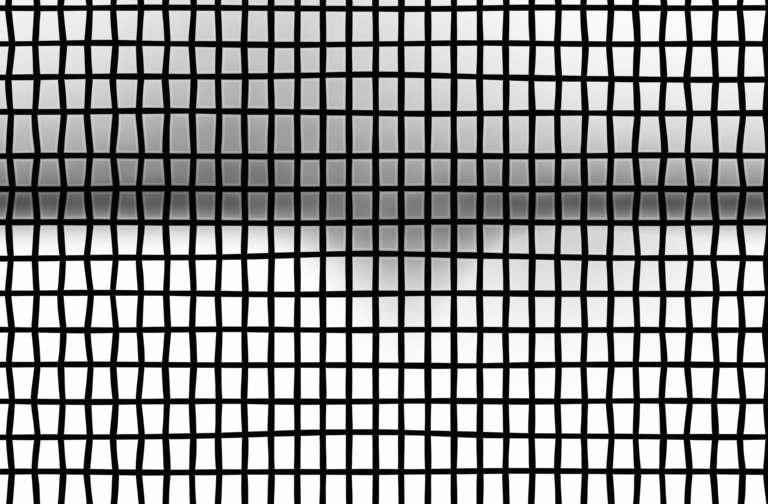
A WebGL 2 fragment shader for this texture:

```glsl
#version 300 es
precision highp float;
// Hand-bent black wire grid over a white ground crossed by a soft grey band.

uniform vec2 u_resolution;
out vec4 outColor;

// Lengths are in canvas heights.
const float ASPECT = 1.5238;
const vec2 PITCH = vec2(0.0518, 0.0707);      // column and row spacing
const vec2 FIRST = vec2(0.0198, 0.0632);      // first column and row
const vec2 HALF_WIDTH = vec2(0.0064, 0.0057); // half line widths
const float EDGE_SOFTNESS = 0.0018;
const float ZIGZAG = 0.0030;
const float WOBBLE = 0.0040;
const float ROW_JITTER = 0.0030;
const float BOW = 0.0095;
const float WIDE_GAP = 9.5;                   // row index of the widest gap
const float BAND_HEIGHT = 0.60;
const float RIM_LIGHT = 0.09;
const vec3 INK = vec3(0.015);
const vec3 GROUND = vec3(0.995);

float hash(vec2 p) {
    vec3 q = fract(vec3(p.xyx) * 0.1031);
    q += dot(q, q.yzx + 33.33);
    return fract((q.x + q.y) * q.z);
}

vec2 gradient(vec2 cell) {
    float angle = 6.2832 * hash(cell);
    return vec2(cos(angle), sin(angle));
}

float gradientNoise(vec2 p) {
    vec2 i = floor(p), f = fract(p);
    vec2 w = f * f * f * (f * (f * 6.0 - 15.0) + 10.0);
    vec2 e = vec2(1.0, 0.0);
    float low = mix(dot(gradient(i), f), dot(gradient(i + e), f - e), w.x);
    float high = mix(dot(gradient(i + e.yx), f - e.yx),
                     dot(gradient(i + e.xx), f - e.xx), w.x);
    return mix(low, high, w.y);
}

float bell(float x) { return exp(-x * x); }

// Height of one row line: jitter, a wide gap, and a bow on every fifth row.
float rowHeight(float k, float u) {
    float fromGap = k - WIDE_GAP;
    float y = FIRST.y + PITCH.y * k + 0.02 * fromGap * bell(fromGap);
    y += ROW_JITTER * (hash(vec2(k, 3.0)) - 0.5);
    y += 0.004 * gradientNoise(vec2(u * 4.0, k * 7.3 + 0.4));
    y += BOW * step(abs(mod(k, 5.0) - 1.0), 0.5) * bell((u - 0.5) / 0.17);
    return y - 0.009 * bell((k - 10.5) / 0.6) * (smoothstep(0.2, 0.65, u) - 0.5);
}

// Position of one column line: it kinks at the rows, more so near the sides.
float columnPlace(float i, float y, float u) {
    float row = (y - FIRST.y) / PITCH.y;
    float kink = 4.0 * abs(fract(row * 0.5) - 0.5) - 1.0;
    float side = mix(0.12, 1.0, smoothstep(0.05, 0.45, abs(u - 0.5)));
    float flip = 1.0 - 2.0 * mod(i, 2.0);
    float bend = ZIGZAG * kink * flip + WOBBLE * gradientNoise(vec2(i * 5.7 + 0.3, row * 0.7));
    return FIRST.x + PITCH.x * i + side * bend + 0.0016 * (hash(vec2(i, 9.0)) - 0.5);
}

// Signed distance to the nearest wire, negative inside it.
float wireDistance(vec2 p, float u) {
    vec2 nearest = floor((p - FIRST) / PITCH + 0.5);
    float d = 1.0;
    for (float n = -1.0; n <= 1.0; n++) {
        float i = nearest.x + n, k = nearest.y + n;
        float swellX = 1.0 + 0.22 * gradientNoise(vec2(i * 3.1, p.y * 16.0));
        float swellY = 1.0 + 0.22 * gradientNoise(vec2(p.x * 9.0, k * 4.7));
        d = min(d, abs(p.x - columnPlace(i, p.y, u)) - HALF_WIDTH.x * swellX);
        d = min(d, abs(p.y - rowHeight(k, u)) - HALF_WIDTH.y * swellY);
    }
    return d;
}

// Darkness of the band: long fade above, short fade below, a bulge at centre.
float bandShade(float u, float y) {
    float dy = y - BAND_HEIGHT;
    float strength = 0.64 - 0.14 * bell((u - 0.5) / 0.15);
    float fadeUp = mix(0.14, 0.09, u) + 0.18 * bell((u - 0.38) / 0.2);
    float fadeDown = 0.05 + 0.12 * bell((u - 0.53) / 0.1);
    float above = strength * exp(-max(dy, 0.0) / fadeUp);
    float below = strength * bell(dy / fadeDown);
    float tail = 0.2 * bell((u - 0.72) / 0.18) * bell(dy / 0.2);
    return dy > 0.0 ? above : max(below, tail);
}

void main() {
    vec2 p = gl_FragCoord.xy / u_resolution.y;
    float u = p.x / ASPECT;

    // Ground with the band and a faint grain.
    float shade = bandShade(u, p.y);
    shade *= 1.0 + 0.12 * gradientNoise(p * vec2(14.0, 22.0));
    vec3 color = GROUND * (1.0 - shade);

    // Light rim just inside each cell, seen only on grey.
    float d = wireDistance(p, u);
    color += RIM_LIGHT * bell((d - 0.0035) / 0.0018) * smoothstep(0.05, 0.4, shade);

    // Wires.
    float edge = max(EDGE_SOFTNESS, 0.75 / u_resolution.y);
    color = mix(INK, color, smoothstep(-edge, edge, d));
    outColor = vec4(clamp(color, 0.0, 1.0), 1.0);
}
```
